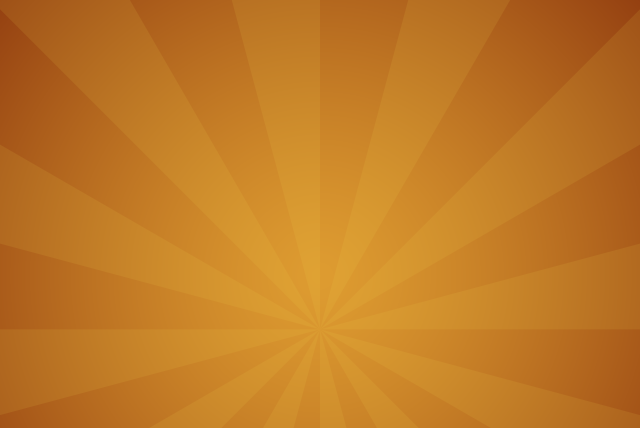
Write a WebGL 1 fragment shader that draws this background.

```glsl
precision highp float;
// Amber sunburst: alternating light and dark rays fan out from a low apex.
// A round glow, centred a little above the apex, fades to rust in the corners.
// Lengths are in canvas heights, with x measured from the vertical centre line.

uniform vec2 u_resolution;

#define APEX vec2(0.0, 0.2305)
#define GLOW_CENTER vec2(0.0, 0.355)
#define GLOW_RADIUS 0.99
#define GLOW_FALLOFF 1.3
#define RAY_PAIRS 12.0
#define RAY_STRENGTH 0.115
#define AMBER vec3(0.868, 0.61, 0.19)
#define RUST vec3(0.58, 0.25, 0.065)
#define RAY_TINT vec3(0.93, 0.83, 0.29)

// Round gradient from the warm centre to the dark corners
vec3 glow(vec2 p) {
  float t = clamp(length(p - GLOW_CENTER) / GLOW_RADIUS, 0.0, 1.0);
  return mix(AMBER, RUST, pow(t, GLOW_FALLOFF));
}

// Coverage of the light rays: the wave's sign picks the ray, and scaling it
// by the radius gives a distance to the nearest ray edge for smoothing
float lightRays(vec2 p, float pixel) {
  vec2 d = p - APEX;
  float wave = sin(RAY_PAIRS * atan(d.y, d.x));
  float edge = wave * length(d) / RAY_PAIRS;
  return clamp(0.5 + edge / pixel, 0.0, 1.0);
}

void main() {
  float pixel = 1.0 / u_resolution.y;
  vec2 p = (gl_FragCoord.xy - vec2(0.5 * u_resolution.x, 0.0)) * pixel;
  vec3 color = mix(glow(p), RAY_TINT, RAY_STRENGTH * lightRays(p, pixel));
  gl_FragColor = vec4(color, 1.0);
}
```
